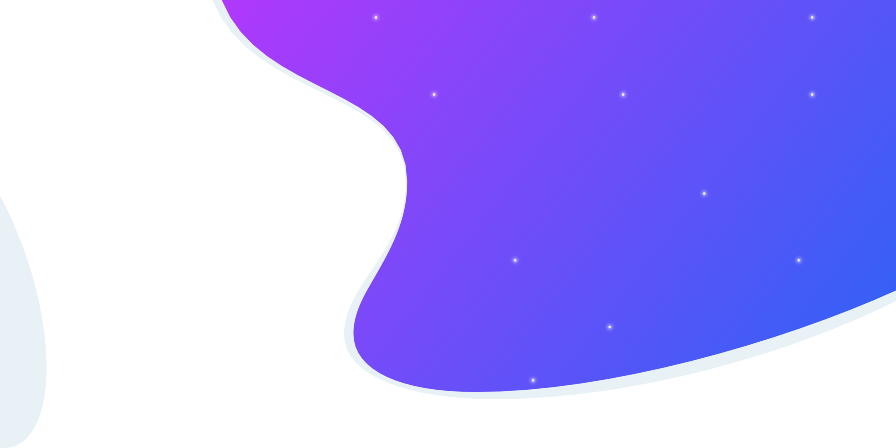
A WebGL 2 fragment shader for this background:

```glsl
#version 300 es
precision highp float;

uniform vec2 u_resolution;
out vec4 outColor;

#define STEPS 16
#define PAPER vec3(1.0)
#define MIST vec3(0.91, 0.945, 0.96)
#define MAGENTA vec3(0.69, 0.22, 0.985)
#define BLUE vec3(0.21, 0.375, 0.965)
#define CORE_RADIUS 0.0032
#define HALO_RADIUS 0.0065
#define HALO_STRENGTH 0.45

// Adds one cubic curve to a path: edge.x is the squared distance,
// edge.y flips sign for each crossing to the left of p.
void curve(vec2 p, vec2 a, vec2 b, vec2 c, vec2 d, inout vec2 edge) {
    vec2 from = a;
    for (int i = 1; i <= STEPS; i++) {
        float t = float(i) / float(STEPS), s = 1.0 - t;
        vec2 to = s*s*s*a + 3.0*s*s*t*b + 3.0*s*t*t*c + t*t*t*d;
        vec2 along = to - from, rel = p - from;
        vec2 gap = rel - along * clamp(dot(rel, along) / dot(along, along), 0.0, 1.0);
        edge.x = min(edge.x, dot(gap, gap));
        if ((from.y > p.y) != (to.y > p.y)
            && from.x + along.x * rel.y / along.y < p.x) edge.y = -edge.y;
        from = to;
    }
}

// Signed distance to the main wave, negative inside
float waveDistance(vec2 p) {
    vec2 e = vec2(1e3, 1.0);
    vec2 shoulder = vec2(0.909, 0.594), waist = vec2(0.828, 0.367);
    vec2 heel = vec2(0.789, 0.255), base = vec2(1.0625, 0.125);
    curve(p, vec2(0.495, 1.0), vec2(0.581, 0.781), vec2(0.909, 0.8125), shoulder, e);
    curve(p, shoulder, vec2(0.909, 0.505), vec2(0.870, 0.440), waist, e);
    curve(p, waist, vec2(0.805, 0.328), vec2(0.789, 0.294), heel, e);
    curve(p, heel, vec2(0.789, 0.172), vec2(0.896, 0.125), base, e);
    curve(p, base, vec2(1.354, 0.125), vec2(1.740, 0.234), vec2(2.0, 0.3516), e);
    return sqrt(e.x) * e.y;
}

// Signed distance to the pale wave behind it
float rimDistance(vec2 p) {
    vec2 e = vec2(1e3, 1.0);
    vec2 shoulder = vec2(0.906, 0.594), waist = vec2(0.818, 0.380);
    vec2 heel = vec2(0.768, 0.253), base = vec2(1.104, 0.109);
    curve(p, vec2(0.474, 1.0), vec2(0.5625, 0.776), vec2(0.906, 0.802), shoulder, e);
    curve(p, shoulder, vec2(0.906, 0.505), vec2(0.862, 0.445), waist, e);
    curve(p, waist, vec2(0.792, 0.339), vec2(0.768, 0.302), heel, e);
    curve(p, heel, vec2(0.768, 0.161), vec2(0.911, 0.109), base, e);
    curve(p, base, vec2(1.419, 0.109), vec2(1.771, 0.2135), vec2(2.0, 0.328), e);
    return sqrt(e.x) * e.y;
}

// Sheared ellipse entering from the left, negative inside
float sideEllipse(vec2 p) {
    vec2 q = p - vec2(-0.098, 0.378);
    q.x += 0.28 * q.y;
    return length(q / vec2(0.172, 0.378)) - 1.0;
}

float coverage(float dist, float width) {
    return 1.0 - smoothstep(-0.5 * width, 0.5 * width, dist);
}

// Bright dot with a soft halo
float star(vec2 p, vec2 center, float pixel) {
    float d = length(p - center);
    float halo = HALO_STRENGTH * exp(-d * d / (HALO_RADIUS * HALO_RADIUS));
    return max(halo, 0.85 * coverage(d - CORE_RADIUS, pixel));
}

float starField(vec2 p, float pixel) {
    float light = star(p, vec2(1.190, 0.151), pixel);
    // Two upper rows
    for (int i = 0; i < 6; i++) {
        float column = float(i % 3), row = float(i / 3);
        vec2 center = vec2(0.839 + 0.487 * column + row * (0.130 - 0.065 * column),
                           0.961 - 0.172 * row);
        light = max(light, star(p, center, pixel));
    }
    // Lower zigzag
    for (int i = 0; i < 4; i++) {
        float k = float(i);
        vec2 center = vec2(1.150 + 0.211 * k, 0.419 - 0.172 * sin(2.0944 * k));
        light = max(light, star(p, center, pixel));
    }
    return light;
}

void main() {
    vec2 p = gl_FragCoord.xy / u_resolution * vec2(2.0, 1.0);
    float pixel = 1.0 / u_resolution.y;

    // Pale shapes
    float side = sideEllipse(p);
    vec3 color = mix(PAPER, MIST, coverage(side, fwidth(side)));
    color = mix(color, MIST, coverage(rimDistance(p), pixel));

    // Diagonal gradient with stars
    float blend = clamp(dot(p - vec2(0.495, 1.0), vec2(0.496, -0.384)), 0.0, 1.0);
    vec3 fill = mix(MAGENTA, BLUE, blend);
    fill = mix(fill, vec3(1.0), starField(p, pixel));
    color = mix(color, fill, coverage(waveDistance(p), pixel));

    outColor = vec4(color, 1.0);
}
```
